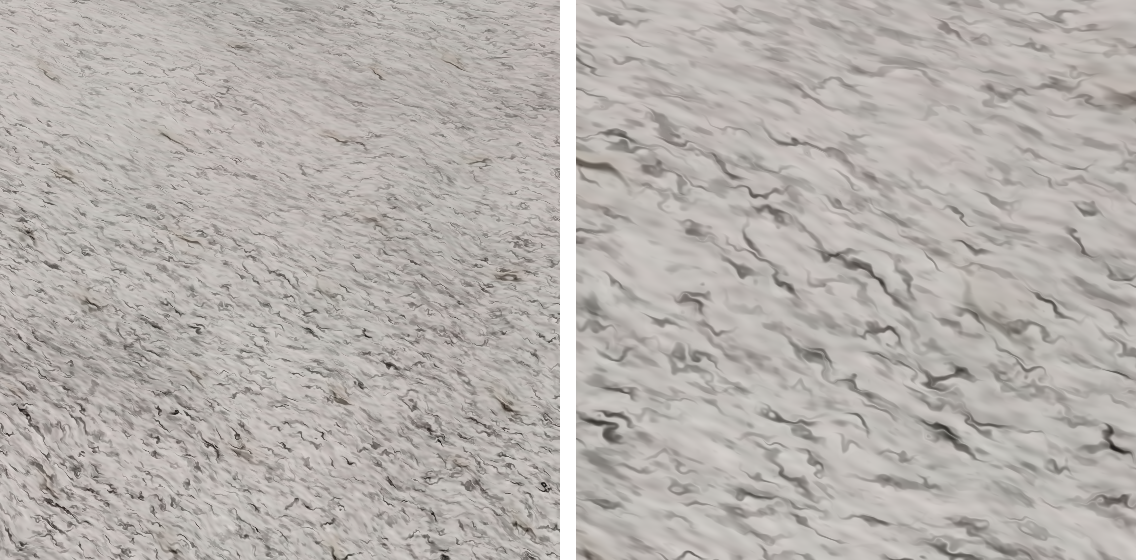
Left, the full canvas; right, a detail of the centre.
A Shadertoy shader for this texture:

```glsl
// Weathered pale rock seen at a slant: fine streaked grain, short cracks and dark gashes.
// Curved flow coordinates bend the streaks and enlarge them towards the bottom; layered
// noise gives the grain, jittered cells hold the cracks and a loop scatters the gashes.

float hash(vec2 p) {
    vec3 q = fract(p.xyx * 0.1031);
    q += dot(q, q.yzx + 33.33);
    return fract((q.x + q.y) * q.z);
}

float noise(vec2 p) {
    vec2 cell = floor(p), f = fract(p);
    f = f * f * (3.0 - 2.0 * f);
    float low = mix(hash(cell), hash(cell + vec2(1, 0)), f.x);
    float high = mix(hash(cell + vec2(0, 1)), hash(cell + vec2(1, 1)), f.x);
    return mix(low, high, f.y);
}

// Three octaves, each shifted, centred on zero
float fbm(vec2 p) {
    float sum = 0.0, weight = 0.5;
    for (int i = 0; i < 3; i++) {
        sum += weight * (noise(p) - 0.5);
        p = mat2(2.0, 0.2, -0.2, 2.0) * p + vec2(17.3, 41.7);
        weight *= 0.65;
    }
    return sum;
}

// x runs along the streaks, y across them and downwards
vec2 flow(vec2 uv) {
    float depth = 1.0 - uv.y;
    float bend = 0.32 * (1.25 * uv.x - 0.2 * uv.x * uv.x);
    return vec2(uv.x + 0.45 * depth, 1.7 * (log(depth + 0.8) - bend));
}

float relief(vec2 p) {
    return fbm(p * vec2(26.0, 64.0) + 5.0);
}

// One tapered crack per jittered cell: x is its dark line, y the lit lip below it
vec2 cracks(vec2 p, vec2 cells, vec2 halfSize, float tilt, float rarity) {
    vec2 mark = vec2(0.0), home = floor(p * cells);
    for (int k = 0; k < 9; k++) {
        vec2 id = home + vec2(k % 3 - 1, k / 3 - 1);
        vec2 centre = (id + vec2(hash(id + 3.1), hash(id + 47.9))) / cells;
        float patches = noise(centre * vec2(6.0, 7.0) + cells);
        float strength = smoothstep(rarity, rarity + 0.35, patches) * mix(0.3, 1.0, hash(id + 12.7));
        float angle = tilt + 0.6 * (hash(id + 81.3) - 0.5);
        vec2 d = mat2(cos(angle), -sin(angle), sin(angle), cos(angle)) * (p - centre);
        float size = mix(0.4, 1.0, hash(id + 29.5));
        d.y += 5.0 * (angle - tilt) * d.x * d.x;
        vec2 q = d / (halfSize * vec2(size, 0.5 + 0.5 * size));
        mark.x = max(mark.x, strength * (1.0 - smoothstep(0.2, 1.0, length(q))));
        mark.y = max(mark.y, strength * (1.0 - smoothstep(0.2, 1.0, length(q - vec2(0.0, 1.4)))));
    }
    return mark;
}

// Evenly scattered large gashes: x is the dark core, y its soft stain
vec2 gashes(vec2 p) {
    vec2 mark = vec2(0.0);
    float wobble = 0.055 * fbm(p * vec2(26.0, 34.0));
    for (int i = 0; i < 24; i++) {
        float id = float(i) + 3.0;
        vec2 d = p - flow(fract(id * vec2(0.7549, 0.5698) + 0.1 * hash(vec2(id, 1.7))));
        float size = mix(0.45, 1.0, hash(vec2(id, 5.1)));
        d.y += wobble - 0.7 * d.x * (hash(vec2(id, 9.4)) - 0.3);
        float core = length(d / (size * vec2(0.05, 0.0105)));
        float stain = length((d + vec2(0.01, 0.008)) / (size * vec2(0.07, 0.035)));
        float strength = mix(0.4, 1.0, hash(vec2(id, 2.6)));
        mark.x = max(mark.x, strength * (1.0 - smoothstep(0.25, 1.0, core)));
        mark.y = max(mark.y, strength * exp(-2.0 * stain * stain));
    }
    return mark;
}

void mainImage(out vec4 fragColor, in vec2 fragCoord) {
    vec2 uv = fragCoord / iResolution.y;
    vec2 p = flow(uv);
    p.y += 0.035 * (noise(uv * 7.0) - 0.5) + 0.012 * (noise(uv * 24.0) - 0.5);

    // Rougher towards the lower left, smoother at the top
    float rough = mix(0.6, 1.2, smoothstep(0.0, 0.9, 1.1 - uv.y - 0.25 * uv.x));

    // Grain with a lit and a shaded side, and dark flecks
    float height = relief(p);
    float slope = height - relief(p + vec2(0.002, -0.006));
    float fleck = smoothstep(0.06, 0.26, fbm(p * vec2(42.0, 100.0) + 19.0));
    float tone = 0.727 + rough * (0.08 * height + 0.19 * slope - 0.13 * fleck);
    tone += 0.09 * (noise(uv * vec2(4.0, 6.0) + 3.0) - 0.5);
    tone += 0.05 * (noise(p * vec2(10.0, 19.0) + 9.0) - 0.5);
    tone += 0.12 * rough * (noise(p * vec2(85.0, 190.0)) - 0.5);

    // Cracks along the streaks, longer sparse ones, then flatter and steeper sets
    vec2 jagged = p + vec2(0.0, 0.03) * fbm(p * vec2(50.0, 60.0) + 7.0);
    vec2 crack = cracks(jagged, vec2(22.0, 44.0), vec2(0.028, 0.0044), 0.0, 0.22);
    crack = max(crack, cracks(jagged, vec2(10.0, 20.0), vec2(0.055, 0.0058), 0.08, 0.35));
    crack = max(crack, cracks(jagged, vec2(17.0, 30.0), vec2(0.027, 0.0044), -0.5, 0.35));
    crack = max(crack, cracks(jagged, vec2(15.0, 27.0), vec2(0.027, 0.0046), 0.45, 0.42));
    crack *= 0.55 + 0.8 * noise(p * vec2(45.0, 60.0));
    tone += rough * 0.06 * crack.y * (1.0 - crack.x);
    tone -= 0.5 * max(tone - 0.735, 0.0);
    tone -= rough * 0.36 * crack.x;

    // Deep gashes
    vec2 gash = gashes(p);
    tone -= 0.36 * gash.x + 0.06 * gash.y;

    // Drifting pink and grey-green tints, brown stains
    float pink = 0.25 + 0.5 * noise(uv * 5.0 + 11.0) + 0.6 * (noise(p * vec2(40.0, 90.0) + 23.0) - 0.5);
    vec3 tint = mix(vec3(0.008, 0.003, -0.016), vec3(0.032, -0.004, -0.014), pink);
    vec3 colour = vec3(tone) + tint + gash.y * vec3(0.012, 0.0, -0.02);
    fragColor = vec4(clamp(colour, 0.12, 0.88), 1.0);
}
```
